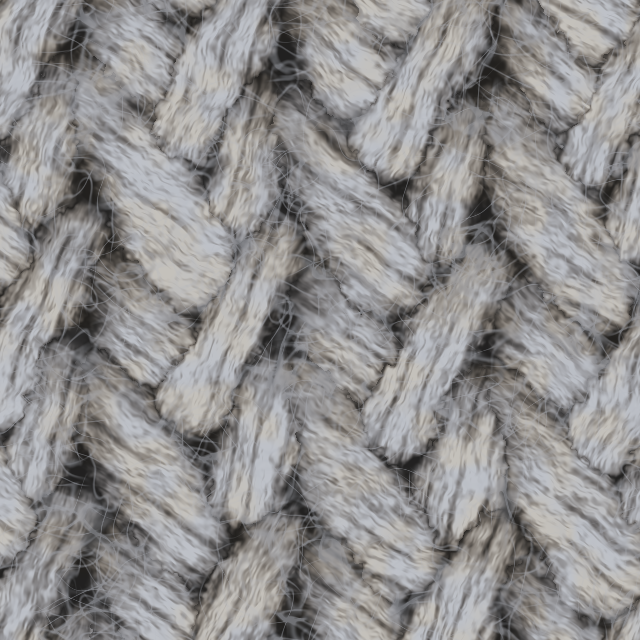
This texture is drawn by a Shadertoy shader. Its source:

```glsl
// Chunky grey wool knit: a slightly sheared lattice of four overlapping twisted stitches.
// Each stitch is a domed, tapered capsule; the highest one wins and seams fall into shade.
// Plies, stretched fibre noise and curled stray hairs are laid over that relief.

const float PI = 3.14159;
const vec2 ORIGIN = vec2(0.443, 0.857);      // upper left corner of one repeat
const vec2 COLUMN_STEP = vec2(0.319, -0.024); // about 3.1 repeats across
const vec2 ROW_STEP = vec2(0.008, -0.436);    // about 2.3 repeats down
const int STITCHES = 4;
// Root (xy) and tip (zw) of each stitch, relative to its repeat.
const vec4 SPAN[4] = vec4[4](
    vec4(0.028, -0.030, 0.165, -0.280), vec4(0.072, -0.320, 0.112, -0.415),
    vec4(0.310, -0.270, 0.178, -0.505), vec4(0.293, -0.050, 0.245, -0.210));
// Radius, layer height, ply angle and ply spacing of each stitch.
const vec4 BUILD[4] = vec4[4](
    vec4(0.072, 1.00, -0.60, 0.052), vec4(0.062, 0.75, -0.66, 0.046),
    vec4(0.058, 1.10, 1.18, 0.042), vec4(0.053, 0.80, 1.34, 0.040));
const float JITTER = 0.018;
const float TONE_VARIATION = 0.14;
const float BRIGHTNESS = 0.83;
const float CREASE_DEPTH = 0.50;
const float FIBRE_CONTRAST = 1.20;
const int HAIR_LAYERS = 12;
const float HAIR_WIDTH = 0.07;
const float HAIR_OPACITY = 0.36;
const vec3 SHADOW = vec3(0.13, 0.125, 0.12);
const vec3 WOOL_MID = vec3(0.475, 0.457, 0.445);
const vec3 WOOL_LIGHT = vec3(0.755, 0.757, 0.76);
const vec3 HAIR = vec3(0.70, 0.715, 0.75);
const vec3 WARM_TINT = vec3(1.02, 1.0, 0.965);
const vec3 COOL_TINT = vec3(0.985, 1.0, 1.03);

struct Yarn { float height; float along; vec2 root; float seed; int kind; };

float hash(vec2 p) {
    return fract(sin(dot(p, vec2(127.1, 311.7))) * 43758.5453);
}

float noise(vec2 p) {
    vec2 i = floor(p), f = fract(p);
    f = f * f * (3.0 - 2.0 * f);
    return mix(mix(hash(i), hash(i + vec2(1, 0)), f.x),
               mix(hash(i + vec2(0, 1)), hash(i + vec2(1, 1)), f.x), f.y);
}

vec2 noise2(vec2 p) {
    return vec2(noise(p), noise(p + 37.3)) - 0.5;
}

// Highest yarn at p; clearance is its lead over the next highest.
Yarn topYarn(vec2 p, out float clearance) {
    Yarn top = Yarn(-9.0, 0.0, vec2(0), 0.0, 0);
    float second = -9.0;
    mat2 lattice = mat2(COLUMN_STEP, ROW_STEP);
    vec2 home = floor(inverse(lattice) * (p - ORIGIN));
    for (int j = -1; j <= 1; j++)
    for (int i = -1; i <= 1; i++) {
        vec2 cell = home + vec2(i, j);
        vec2 corner = ORIGIN + lattice * cell;
        for (int k = 0; k < STITCHES; k++) {
            float seed = hash(cell + float(k) * 7.7);
            vec2 shift = JITTER * (vec2(seed, hash(cell + seed)) - 0.5);
            vec2 root = corner + SPAN[k].xy + shift;
            vec2 axis = SPAN[k].zw - SPAN[k].xy;
            float t = clamp(dot(p - root, axis) / dot(axis, axis), 0.0, 1.0);
            float radius = BUILD[k].x * mix(0.8, 1.04, t) * mix(0.93, 1.07, seed);
            float d = length(p - root - axis * t) / radius;
            float height = BUILD[k].y * mix(0.65, 1.0, t) * (1.0 - d * d);
            if (height > top.height) {
                second = top.height;
                top = Yarn(height, t, root, seed, k);
            } else second = max(second, height);
        }
    }
    clearance = top.height - second;
    return top;
}

// Brightness of the twisted plies (x) and of their fine fibres (y).
vec2 strands(vec2 local, Yarn yarn) {
    vec4 build = BUILD[yarn.kind];
    vec2 dir = vec2(cos(build.z), sin(build.z));
    float along = dot(local, dir);
    float across = dot(local, vec2(-dir.y, dir.x));
    across += 0.018 * (noise(local * 13.0 + yarn.seed * 40.0) - 0.5);
    float ply = abs(sin(PI * (across / build.w + yarn.seed)));
    float depth = CREASE_DEPTH * smoothstep(0.1, 0.7, noise(local * 20.0 + yarn.seed * 90.0));
    float crease = 1.0 - depth * (1.0 - smoothstep(0.0, 0.65, ply));
    across += 0.006 * (noise(local * 70.0 + yarn.seed * 20.0) - 0.5);
    vec2 q = vec2(along, across);
    float fibre = 0.22 * noise(q * vec2(14, 65) + yarn.seed * 50.0)
                + 0.34 * noise(q * vec2(42, 165) + yarn.seed * 70.0)
                + 0.44 * noise(q * vec2(100, 290));
    return vec2(crease, fibre);
}

// Curled stray hairs: thin contour lines of warped, stretched noise.
float strayHairs(vec2 p) {
    float hairs = 0.0;
    for (int i = 0; i < HAIR_LAYERS; i++) {
        float layer = float(i), angle = layer * 1.1 + 0.4;
        vec2 q = mat2(cos(angle), sin(angle), -sin(angle), cos(angle)) * p + layer * 3.7;
        q += 0.026 * noise2(q * 22.0);
        float line = abs(noise(q * vec2(14, 42)) - 0.5);
        float patches = smoothstep(0.40, 0.70, noise(q * 13.0 + 19.0));
        hairs += patches * (1.0 - smoothstep(0.0, HAIR_WIDTH, line));
    }
    return min(hairs, 1.5);
}

void mainImage(out vec4 fragColor, in vec2 fragCoord) {
    vec2 uv = fragCoord / iResolution.y;

    // Relief with woolly outlines
    vec2 p = uv + 0.026 * noise2(uv * 13.0) + 0.014 * noise2(uv * 60.0)
           + 0.010 * noise2(uv * 140.0);
    float clearance;
    Yarn yarn = topYarn(p, clearance);
    vec2 strand = strands(uv - yarn.root, yarn);

    // Shading: domes, seams, tucked-in roots, plies and fibres
    float shade = smoothstep(-0.75, 0.80, yarn.height);
    shade *= mix(0.68, 1.0, smoothstep(0.0, 0.40, clearance));
    shade *= mix(0.72, 1.0, smoothstep(0.0, 0.5, yarn.along));
    shade *= strand.x * (1.0 + TONE_VARIATION * (yarn.seed - 0.5));
    shade *= BRIGHTNESS * (1.03 + FIBRE_CONTRAST * (strand.y - 0.5));
    shade += 0.10 * (noise(uv * 28.0) - 0.5);
    shade = clamp(shade, 0.0, 1.0);

    // Wool colour, then hairs that show most over the dark hollows
    vec3 color = mix(SHADOW, WOOL_MID, smoothstep(0.0, 0.55, shade));
    color = mix(color, WOOL_LIGHT, smoothstep(0.36, 0.98, shade));
    color *= mix(WARM_TINT, COOL_TINT, smoothstep(0.25, 0.75, noise(uv * 24.0 + 5.0)));
    float opacity = HAIR_OPACITY * mix(1.0, 0.55, smoothstep(0.3, 0.8, shade));
    color = mix(color, HAIR, opacity * strayHairs(uv));
    fragColor = vec4(color, 1.0);
}
```
